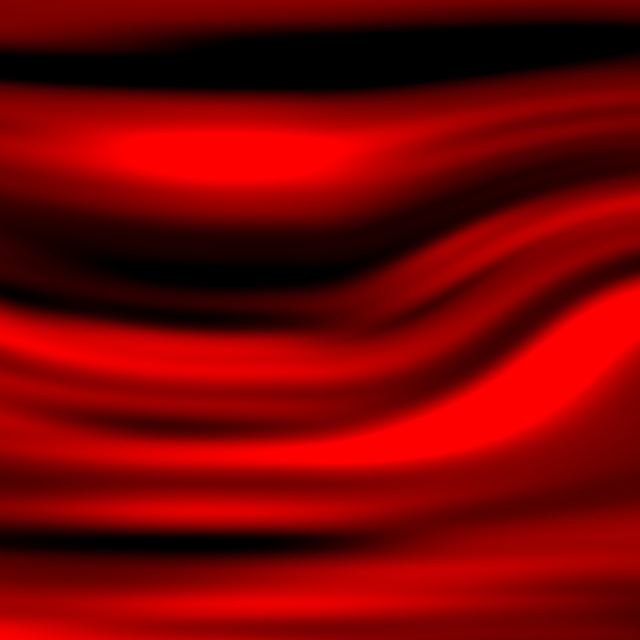
This background is drawn by a WebGL 2 fragment shader. Its source:

```glsl
#version 300 es
precision highp float;
// Draws soft red satin folds that sag on the left and sweep up to the right.

#define BASE_LEVEL 0.47
#define SAG 0.06
#define SWEEP 0.24
#define BEND_CENTRE 0.57
#define BEND_WIDTH 0.27
#define BROAD_STREAKS vec2(1.5, 13.0)
#define FINE_STREAKS vec2(2.2, 29.0)
#define BROAD_CONTRAST 0.46
#define FINE_CONTRAST 0.26
#define UPPER_CALM 0.35

uniform vec2 u_resolution;
out vec4 fragColor;

float hash(vec2 cell) {
    vec3 h = fract(vec3(cell.xyx) * 0.1031);
    h += dot(h, h.yzx + 33.33);
    return fract((h.x + h.y) * h.z);
}

// Value noise with quintic easing, from -1 to 1
float noise(vec2 p) {
    vec2 cell = floor(p);
    vec2 f = fract(p);
    vec2 ease = f * f * f * (f * (f * 6.0 - 15.0) + 10.0);
    float low = mix(hash(cell), hash(cell + vec2(1.0, 0.0)), ease.x);
    float high = mix(hash(cell + vec2(0.0, 1.0)), hash(cell + 1.0), ease.x);
    return 2.0 * mix(low, high, ease.y) - 1.0;
}

// Soft elliptical light or shadow
float fold(vec2 p, vec2 centre, vec2 radius) {
    vec2 d = (p - centre) / radius;
    return exp(-dot(d, d));
}

// Straightens the curved cloth so that each fold runs level
vec2 unbend(vec2 uv) {
    float left = max(0.38 - uv.x, 0.0) / 0.38;
    float lift = SAG * left * left + SWEEP * smoothstep(0.48, 1.08, uv.x);
    float d = (uv.y - BEND_CENTRE) / BEND_WIDTH;
    return vec2(uv.x, uv.y - lift * exp(-d * d));
}

// Large lights and shadows of the cloth
float drape(vec2 p) {
    float level = BASE_LEVEL;
    // Upper shadow and the broad light below it
    level -= 0.95 * fold(p, vec2(0.72, 0.905), vec2(0.48, 0.058));
    level -= 0.50 * fold(p, vec2(0.00, 0.880), vec2(0.45, 0.030));
    level += 0.72 * fold(p, vec2(0.36, 0.755), vec2(0.27, 0.078));
    // Dim middle with a small gleam
    level -= 0.34 * fold(p, vec2(0.50, 0.580), vec2(0.80, 0.085));
    level += 0.32 * fold(p, vec2(0.71, 0.545), vec2(0.12, 0.020));
    level -= 0.40 * fold(p, vec2(0.64, 0.465), vec2(0.17, 0.020));
    level -= 0.45 * fold(p, vec2(0.00, 0.475), vec2(0.13, 0.025));
    level += 0.20 * fold(p, vec2(0.45, 0.410), vec2(0.60, 0.025));
    // Lower lights and the shadows between them
    level -= 0.40 * fold(p, vec2(0.20, 0.335), vec2(0.28, 0.030));
    level += 0.55 * fold(p, vec2(0.80, 0.300), vec2(0.30, 0.032));
    level += 0.42 * fold(p, vec2(0.30, 0.207), vec2(0.40, 0.022));
    level -= 0.26 * fold(p, vec2(0.75, 0.150), vec2(0.50, 0.028));
    level += 0.58 * fold(p, vec2(0.58, 0.075), vec2(0.38, 0.040));
    return level;
}

// Long streaks, busier in the lower half
float streaks(vec2 p) {
    float broad = noise(p * BROAD_STREAKS + vec2(3.7, 8.3));
    float fine = noise(p * FINE_STREAKS + vec2(17.2, 5.6));
    float calm = mix(1.0, UPPER_CALM, smoothstep(0.42, 0.62, p.y));
    return calm * (BROAD_CONTRAST * broad + FINE_CONTRAST * fine);
}

void main() {
    vec2 uv = gl_FragCoord.xy / u_resolution;
    vec2 cloth = unbend(uv);
    float red = clamp(drape(cloth) + streaks(cloth), 0.0, 1.0);
    fragColor = vec4(red, 0.0, 0.0, 1.0);
}
```
